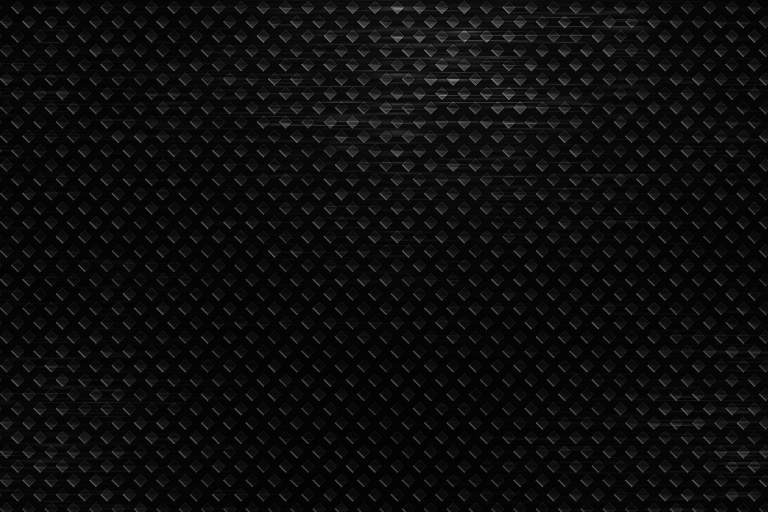
Give the GLSL for this pattern, as a Shadertoy shader.

```glsl
// Dark brushed-metal tread plate: staggered rows of small raised diamonds,
// each with shaded facets and a bright lower-left bevel, lit by a soft lamp
// above the top centre and faint side glows. Lengths are canvas heights.

#define PITCH 0.0436              // spacing of studs along a row
#define ROW_STEP 0.0280           // spacing of rows
#define ANCHOR vec2(0.6016, 0.6497) // centre of one stud
#define STUD_RADIUS 0.0136        // centre to corner
#define BEVEL 0.0029              // width of the bright bevel
#define RIM 0.0013                // width of the thin outline
#define BRUSH_SCALE vec2(9.0, 290.0)
#define BRUSH_GAIN 0.34
#define PLATE vec3(0.012, 0.012, 0.013)
#define STEEL vec3(0.97, 0.99, 1.02)

float hash(vec2 p) {
    return fract(sin(dot(p, vec2(127.1, 311.7))) * 43758.5453);
}

float noise(vec2 p) {
    vec2 i = floor(p), f = fract(p);
    f = f * f * (3.0 - 2.0 * f);
    return mix(mix(hash(i), hash(i + vec2(1, 0)), f.x),
               mix(hash(i + vec2(0, 1)), hash(i + vec2(1, 1)), f.x), f.y);
}

// Soft elliptical pool of light.
float pool(vec2 p, vec2 centre, vec2 size) {
    vec2 d = (p - centre) / size;
    return exp(-dot(d, d));
}

// Fine horizontal scratches, gathered in loose patches.
float brushed(vec2 p) {
    float fine = noise(p * BRUSH_SCALE);
    float broken = noise(p * BRUSH_SCALE * vec2(2.3, 0.83) + 37.0);
    float patches = smoothstep(0.2, 0.8, noise(p * vec2(4.0, 17.0) + 9.0));
    return pow(fine, 4.0) * (0.25 + 0.75 * broken) * (0.6 + 0.6 * patches);
}

// Offset from the nearest stud centre (xy) and its lattice index (zw).
vec4 studCell(vec2 p) {
    vec2 q = (p - ANCHOR) / vec2(PITCH, ROW_STEP);
    float row = floor(q.y + 0.5);
    q.x -= 0.5 * mod(row, 2.0);
    float col = floor(q.x + 0.5);
    return vec4((q - vec2(col, row)) * vec2(PITCH, ROW_STEP), col, row);
}

void mainImage(out vec4 fragColor, in vec2 fragCoord) {
    float px = 1.0 / iResolution.y;
    float aspect = iResolution.x / iResolution.y;
    vec2 p = fragCoord * px;

    // Lighting
    float lamp = pool(p, vec2(0.56 * aspect, 0.92), vec2(0.38, 0.34));
    float sides = pool(p, vec2(0.07 * aspect, 0.13), vec2(0.26, 0.24))
                + pool(p, vec2(0.92 * aspect, 0.13), vec2(0.26, 0.24))
                + 0.6 * pool(p, vec2(0.06 * aspect, 0.85), vec2(0.26, 0.28))
                + 0.6 * pool(p, vec2(0.95 * aspect, 0.85), vec2(0.26, 0.28));
    float light = lamp + 0.33 * sides;

    // Brushed plate
    float scratch = brushed(p);
    float grain = noise(p * vec2(60.0, 330.0)) - 0.5;
    vec3 color = PLATE + STEEL * (0.036 * lamp + 0.007 * sides);
    color += STEEL * 0.022 * grain * (0.2 + light);
    color += STEEL * scratch * BRUSH_GAIN * (0.05 + light);

    // Diamond stud
    vec4 cell = studCell(p);
    vec2 q = cell.xy;
    float wear = hash(cell.zw);
    float edge = (abs(q.x) + abs(q.y) - STUD_RADIUS) * 0.7071;
    float body = smoothstep(0.5 * px, -0.5 * px, edge);

    // Facets: a dim upper half and a lower half that catches the light
    float lower = smoothstep(0.0015, -0.0015, q.y + 0.12 * q.x);
    float slope = clamp(0.5 - 0.5 * q.y / STUD_RADIUS, 0.0, 1.0);
    float facet = 0.026 + 0.016 * slope
                + light * mix(0.045, 0.085 + 0.13 * slope, lower);
    facet *= 0.7 + 0.6 * wear;
    facet += scratch * (0.05 + 0.45 * light) + 0.05 * grain * (0.3 + light);

    // Bevel on the lower-left side, thin outline on the others
    float lowerLeft = (-q.x - q.y - STUD_RADIUS) * 0.7071;
    float bevel = smoothstep(-BEVEL - 0.6 * px, -BEVEL + 0.6 * px, lowerLeft);
    float outline = smoothstep(-RIM - px, -RIM + px, edge);
    float bevelFade = 0.65 + 0.5 * noise(p * vec2(25.0, 40.0));
    facet += (0.045 + 0.06 * light) * outline;
    facet = mix(facet, (0.25 + 0.13 * light) * bevelFade + 0.04 * wear, bevel);

    // Contact shadow around the stud
    color *= 1.0 - 0.6 * smoothstep(0.003, 0.0, edge);
    color = mix(color, STEEL * facet, body);

    fragColor = vec4(clamp(color, 0.0, 1.0), 1.0);
}
```
